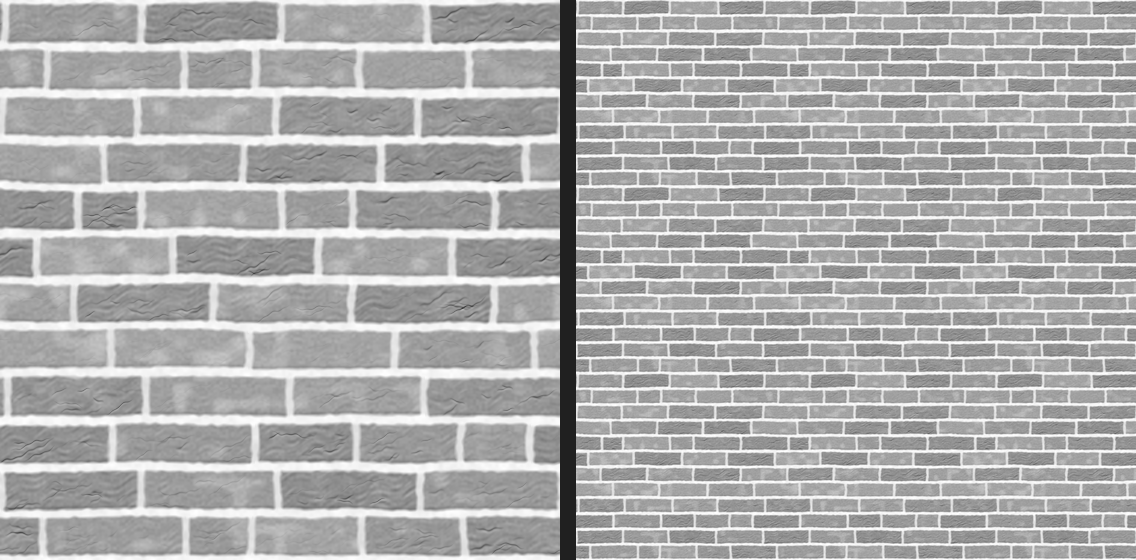
Left, the tile; right, the same tile 3 across and 3 down.
Write a Shadertoy shader that draws this texture.

```glsl
#define ROWS 12.0
#define BRICKS 4.0
#define HALF_JOINT vec2(0.0068, 0.0080)
#define MORTAR 0.965
#define JOINT_GREY 0.89
#define PALE_BRICK 0.635
#define DARK_BRICK 0.565
#define CREASES 11
#define CREASE_DEPTH 0.24
#define EDGE_SOFT 0.0042
#define WAVE 0.006

// Start of each course in brick lengths, bottom course first
const float START[12] = float[12](0.31, 0.01, 0.80, 0.05, 0.80, 0.53,
                                  0.26, 3.53, 0.75, 0.01, 0.33, 0.03);

vec2 hash(vec2 p) {
    vec3 h = fract(p.xyx * vec3(0.1031, 0.1030, 0.0973));
    h += dot(h, h.yzx + 33.33);
    return fract((h.xx + h.yz) * h.zy);
}

// Value noise that wraps after the given number of cells
float noise(vec2 p, vec2 period) {
    vec2 i = floor(p), f = fract(p);
    f = f * f * (3.0 - 2.0 * f);
    vec2 a = mod(i, period), b = mod(i + 1.0, period);
    return mix(mix(hash(a).x, hash(vec2(b.x, a.y)).x, f.x),
               mix(hash(vec2(a.x, b.y)).x, hash(b).x, f.x), f.y);
}

float wrapNoise(vec2 uv, vec2 cells) { return noise(uv * cells, cells); }

// Middle joints of a course; a doubled value leaves full-length bricks
vec2 splitJoints(int row) {
    if (row == 0 || row == 10) return vec2(1.5, 2.25);
    if (row == 2) return vec2(1.75, 2.5);
    if (row == 7) return vec2(1.5, 2.5);
    return vec2(2.0);
}

// Short bent folds: a dark groove with a lit lip beneath
float creases(vec2 q, vec2 halfSize, vec2 seed, float rough) {
    float shade = 0.0;
    for (int i = 0; i < CREASES; i++) {
        vec2 key = seed + vec2(float(i) * 13.0, 5.0);
        vec2 place = hash(key), shape = hash(key + 71.0), look = hash(key + 137.0);
        vec2 centre = (place * 2.0 - 1.0) * halfSize * vec2(0.82, 0.72);
        centre.y -= 0.15 * halfSize.y;
        vec2 p = q - centre;
        float reach = mix(0.010, 0.040, shape.x * shape.x);
        float bend = 0.0022 * sin(p.x * 130.0 + 6.28 * look.x)
                   + 0.0010 * sin(p.x * 330.0 + 6.28 * look.y);
        float d = p.y - mix(-0.25, 0.55, shape.y) * p.x - bend;
        float taper = max(0.0, 1.0 - p.x * p.x / (reach * reach));
        float width = mix(0.0011, 0.0020, look.x);
        float groove = exp(-d * d / (width * width));
        float lip = exp(-pow((d + 2.2 * width) / (1.3 * width), 2.0));
        shade += taper * look.y * (0.35 * lip - groove);
    }
    return max(shade, -1.3) * CREASE_DEPTH * mix(0.12, 1.0, rough);
}

void mainImage(out vec4 fragColor, in vec2 fragCoord) {
    vec2 uv = fragCoord / iResolution.xy;

    // Hand-laid wobble
    vec2 p = uv + WAVE * (vec2(wrapNoise(uv, vec2(14.0, 24.0)),
                               wrapNoise(uv + 0.37, vec2(11.0, 12.0))) - 0.5);

    // Course and the two joints around this point
    float y = p.y * ROWS;
    float row = mod(floor(y), ROWS);
    int course = int(row);
    float x = mod(p.x * BRICKS - START[course], BRICKS);
    vec2 split = splitJoints(course);
    vec4 joints = vec4(1.0, split, 3.0);
    float left = 0.0, right = BRICKS;
    for (int i = 0; i < 4; i++) {
        float joint = joints[i] + 0.06 * (hash(vec2(row, joints[i] * 4.0)).x - 0.5);
        if (joint <= x) left = max(left, joint);
        else right = min(right, joint);
    }

    // Brick frame with its own tilt, lift and character
    vec2 seed = vec2(row * 17.0 + 3.0, floor(left * 4.0 + 0.5) * 29.0 + 7.0);
    vec2 lay = hash(seed) - 0.5, kind = hash(seed + 41.0);
    vec2 halfSize = 0.5 * vec2((right - left) / BRICKS, 1.0 / ROWS) - HALF_JOINT;
    vec2 q = vec2((x - 0.5 * (left + right)) / BRICKS, (fract(y) - 0.5) / ROWS);
    q.y += 0.025 * lay.x * q.x + 0.003 * lay.y;

    // Rounded outline with crumbled edges
    vec2 e = abs(q) - halfSize + 0.004;
    float dist = length(max(e, 0.0)) + min(max(e.x, e.y), 0.0) - 0.004;
    dist += 0.0036 * (wrapNoise(uv, vec2(90.0)) - 0.5);
    float face = 1.0 - smoothstep(-EDGE_SOFT, EDGE_SOFT, dist);

    // Brick surface: tone, pale smears, folded relief, creases, grain
    float rough = smoothstep(0.1, 0.9, kind.x);
    float tone = mix(PALE_BRICK, DARK_BRICK, rough) + 0.03 * (kind.y - 0.5);
    float smear = wrapNoise(uv, vec2(28.0, 36.0));
    tone += 0.10 * (1.0 - 0.6 * rough) * smoothstep(0.55, 0.95, smear);
    vec2 fold = vec2(q.x * 48.0, (q.y - 0.25 * q.x) * 150.0) + seed;
    fold.y += 0.8 * sin(q.x * 90.0 + seed.y);
    float relief = noise(fold, vec2(999.0)) - noise(fold + vec2(0.0, 0.6), vec2(999.0));
    tone += 0.11 * mix(0.35, 1.0, rough) * relief;
    tone += creases(q, halfSize, seed, rough);
    tone += 0.05 * (wrapNoise(uv, vec2(190.0)) - 0.5);
    float lowerEdge = (q.y + halfSize.y - 0.003) / 0.003;
    tone -= 0.07 * exp(-lowerEdge * lowerEdge);

    // Mortar: bright beds, greyer upright joints
    float upright = 1.0 - smoothstep(-0.005, 0.003, abs(q.y) - halfSize.y);
    float mortar = mix(MORTAR, JOINT_GREY, upright);
    mortar += 0.05 * (wrapNoise(uv, vec2(70.0)) - 0.5)
            + 0.03 * (wrapNoise(uv, vec2(160.0)) - 0.5);

    fragColor = vec4(vec3(clamp(mix(mortar, tone, face), 0.0, 1.0)), 1.0);
}
```
